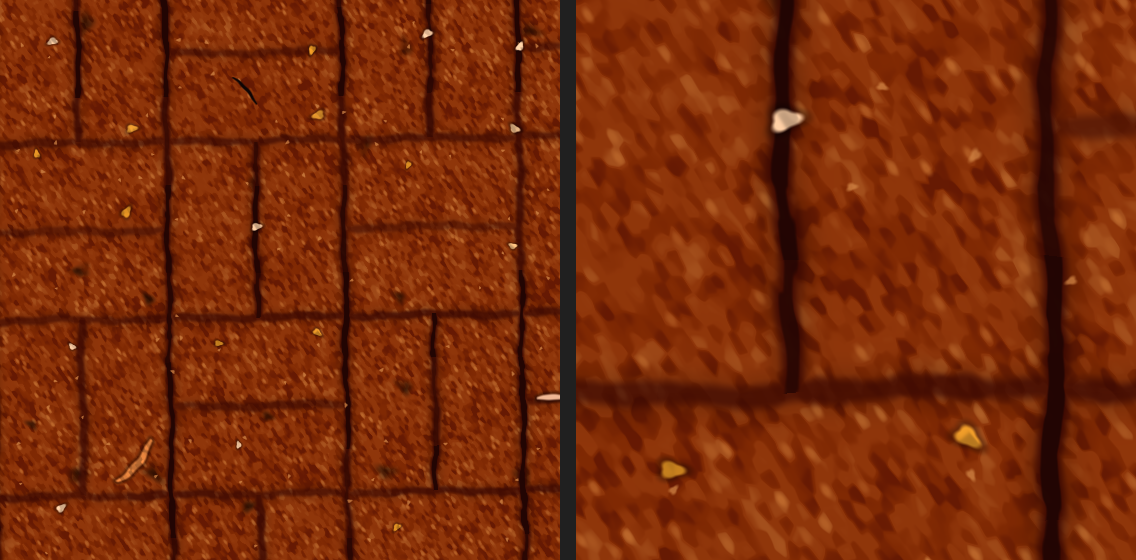
Left: the whole. Right: its middle third, enlarged.
This texture is drawn by a Shadertoy shader. Its source:

```glsl
vec2 hash2(vec2 p) {
    return fract(sin(vec2(dot(p, vec2(127.1, 311.7)), dot(p, vec2(269.5, 183.3)))) * 43758.5);
}

// Smooth cellular noise: x = blended cell tone, y = bright fleck mask
vec2 cellular(vec2 p) {
    vec2 id = floor(p), f = fract(p);
    float tone = 0.0, weight = 0.0, fleck = 0.0;
    for (int j = -1; j <= 1; j++)
    for (int i = -1; i <= 1; i++) {
        vec2 o = vec2(i, j), h = hash2(id + o);
        float d = length(o + 0.15 + 0.7 * h - f), w = exp(-7.0 * d * d);
        float value = hash2(id + o + 57.0).x;
        tone += w * value;
        weight += w;
        fleck = max(fleck, smoothstep(0.62, 0.12, d) * smoothstep(0.92, 1.0, value));
    }
    return vec2(tone / weight, fleck);
}

// One irregular speck per grid cell: x = distance over radius, y = random tint
vec2 speck(vec2 uv, float grid, float seed, float keep, float radius) {
    vec2 id = floor(uv * grid), h = hash2(id + seed), k = hash2(id + seed + 31.0);
    if (k.x > keep) return vec2(9.0, 0.0);
    vec2 p = (fract(uv * grid) - 0.2 - 0.6 * h) / grid;
    float a = 6.28 * k.y;
    p = mat2(cos(a), sin(a), -sin(a), cos(a)) * p * vec2(1.0, 1.5);
    float ripple = 1.0 + 0.18 * sin(3.0 * atan(p.y, p.x) + 6.0 * h.x);
    return vec2(length(p) / (radius * (0.65 + 0.5 * h.y) * ripple), h.x);
}

// Distance to a bent, tapered twig
float twig(vec2 p, float angle, float halfLength, float bend, float width) {
    p = mat2(cos(angle), -sin(angle), sin(angle), cos(angle)) * p;
    float t = p.x / halfLength;
    p.y -= bend * (1.0 - t * t) + 0.15 * bend * sin(7.0 * t);
    p.x -= clamp(p.x, -halfLength, halfLength);
    return length(p) - width * (1.0 - 0.5 * min(t * t, 1.0));
}

void mainImage(out vec4 fragColor, in vec2 fragCoord) {
    vec2 uv = fragCoord / iResolution.xy;
    float px = 1.0 / iResolution.y;

    // Slightly turned basket weave with uneven joints
    vec2 q = vec2(uv.x + 0.015 * uv.y - 0.309, uv.y - 0.015 * uv.x - 0.111) / vec2(0.3145, 0.3155);
    q += 0.007 * sin(q.yx * 9.0 + vec2(1.0, 4.0)) + 0.004 * sin(q.yx * 27.0 + q * 3.0);
    vec2 cell = floor(q), f = q - cell, edge = abs(q - round(q));
    bool upright = mod(cell.x + cell.y, 2.0) > 0.5;
    float split = abs((upright ? f.x : f.y) - 0.5);
    vec2 brick = cell + 0.5 * (upright ? vec2(step(0.5, f.x), 0.0) : vec2(0.0, step(0.5, f.y)));

    // Diagonal clay grain over broad, gentle mottling
    vec2 g = vec2(dot(uv, vec2(0.82, 0.57)), dot(uv, vec2(0.57, -0.82)));
    vec2 fine = cellular(g * vec2(170.0, 85.0));
    vec2 coarse = cellular(g * vec2(75.0, 45.0) + 19.0);
    float broad = cellular(uv * 14.0 + 7.0).x;
    float tone = 0.5 + 0.75 * (fine.x - 0.5) + 0.3 * (coarse.x - 0.5) + 0.16 * (broad - 0.5);
    tone += 0.08 * (hash2(brick * 2.0 + 3.0).x - 0.5);
    vec3 color = mix(vec3(0.40, 0.10, 0.01), vec3(0.50, 0.16, 0.01), smoothstep(0.12, 0.4, tone));
    color = mix(color, vec3(0.56, 0.21, 0.04), smoothstep(0.4, 0.6, tone));
    color = mix(color, vec3(0.64, 0.31, 0.11), smoothstep(0.68, 0.95, tone));
    color = mix(color, vec3(0.80, 0.47, 0.21), 0.6 * fine.y);

    // Dark stains
    vec2 stain = speck(uv, 5.0, 11.0, 0.45, 0.022);
    color *= 1.0 - 0.45 * smoothstep(1.2, 0.1, stain.x) * (0.5 + coarse.x);

    // Joints: upright ones deep, level ones shallow and soft
    vec3 dist = vec3(edge, split);
    vec3 depth = vec3(1.0, 0.72, upright ? 0.95 : 0.55);
    depth *= 0.8 + 0.3 * hash2(round(q * 2.0) + 5.0).x;
    dist += 0.012 * (coarse.x - 0.5);
    vec3 groove = depth * smoothstep(vec3(0.034), vec3(0.008), dist);
    vec3 shade = depth * exp(-dist * dist * 500.0);
    float joint = min(max(groove.x, max(groove.y, groove.z)), 1.0);
    color *= 1.0 - 0.22 * max(shade.x, max(shade.y, shade.z));
    color = mix(color, vec3(0.23, 0.03, 0.01), 0.9 * joint);
    color = mix(color, vec3(0.08, 0.01, 0.01), 0.75 * smoothstep(0.8, 1.05, joint));

    // Fine grit, then larger pale and yellow chips
    vec2 grit = speck(uv, 17.0, 43.0, 0.28, 0.0045);
    color = mix(color, vec3(0.82, 0.52, 0.27), 0.75 * smoothstep(1.2, 0.4, grit.x));
    vec2 chip = speck(uv, 6.0, 71.0, 0.5, 0.0105);
    vec3 chipColor = mix(vec3(0.85, 0.55, 0.13), vec3(0.96, 0.78, 0.62), smoothstep(0.3, 0.6, chip.y));
    color *= 1.0 - 0.3 * smoothstep(1.7, 0.9, chip.x);
    color = mix(color, chipColor * (0.75 + 0.4 * fine.x), smoothstep(1.1, 0.65, chip.x));

    // Fallen twigs: dry, dark and pale
    float dry = twig(uv - vec2(0.24, 0.177), 0.9, 0.046, -0.008, 0.007);
    float dark = twig(uv - vec2(0.437, 0.838), -0.85, 0.031, 0.004, 0.003);
    float pale = twig(uv - vec2(0.985, 0.29), 0.03, 0.024, 0.001, 0.006);
    color *= 1.0 - 0.35 * smoothstep(0.008, 0.0, min(dry, pale));
    color = mix(color, vec3(0.89, 0.51, 0.24) * (0.75 + 0.4 * fine.x), smoothstep(px, -2.0 * px, dry));
    color = mix(color, vec3(0.06, 0.02, 0.02), smoothstep(px, -px, dark));
    color = mix(color, vec3(0.94, 0.72, 0.58), smoothstep(px, -2.0 * px, pale));

    fragColor = vec4(color, 1.0);
}
```
